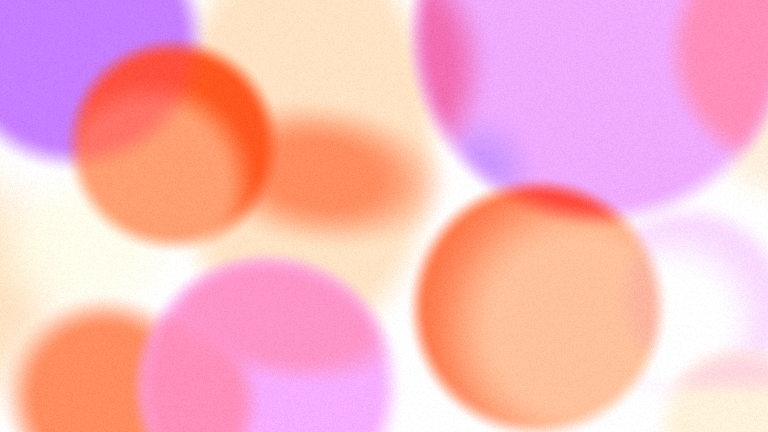
Reproduce this background procedurally as a Shadertoy shader.

```glsl
// Soft translucent discs in orange, pink, lilac and cream drift over white.
// Each is a blurred ellipse mask; overlaps are tinted by multiplying masks,
// and a fine hash grain covers the whole.

// Blurred ellipse: 1 inside, 0 outside, with an edge of half-width blur.
float disc(vec2 p, vec2 center, vec2 radii, float blur) {
    float d = (length((p - center) / radii) - 1.0) * min(radii.x, radii.y);
    return 1.0 - smoothstep(-blur, blur, d);
}

float disc(vec2 p, vec2 center, float radius, float blur) {
    return disc(p, center, vec2(radius), blur);
}

vec2 rotate(vec2 v, float angle) {
    float c = cos(angle), s = sin(angle);
    return vec2(c * v.x - s * v.y, s * v.x + c * v.y);
}

float hash(vec2 cell) {
    vec3 h = fract(vec3(cell.xyx) * 0.1031);
    h += dot(h, h.yzx + 33.33);
    return fract((h.x + h.y) * h.z);
}

void paint(inout vec3 color, vec3 tint, float mask) {
    color = mix(color, tint, mask);
}

void mainImage(out vec4 fragColor, in vec2 fragCoord) {
    // The canvas is 4.32 units high.
    vec2 p = fragCoord / iResolution.y * 4.32;
    vec3 peach = vec3(1.0, 0.89, 0.77);
    vec3 orange = vec3(1.0, 0.55, 0.37);
    vec3 pink = vec3(1.0, 0.56, 0.73);
    vec3 lilac = vec3(0.94, 0.67, 1.0);
    vec3 color = vec3(1.0);

    // Cream haze at the left, centre and right
    paint(color, peach, disc(p, vec2(-0.25, 1.4), vec2(0.75, 1.0), 0.4));
    paint(color, vec3(1.0, 0.99, 0.91), 0.8 * disc(p, vec2(0.85, 1.85), vec2(0.75, 0.6), 0.3));
    paint(color, peach, disc(p, vec2(3.05, 2.92), vec2(1.28, 2.0), 0.2));
    paint(color, peach, 0.6 * disc(p, vec2(7.95, 3.4), 1.0, 0.25));

    // Pale lilac crescent and cream disc at the lower right
    float crescent = disc(p, vec2(6.9, 1.27), 0.92, 0.15)
                   * (1.0 - disc(p, vec2(6.72, 1.08), 0.75, 0.3));
    paint(color, vec3(0.98, 0.85, 1.0), crescent);
    float creamDisc = disc(p, vec2(7.4, 0.02), 0.75, 0.16);
    paint(color, vec3(1.0, 0.95, 0.86), creamDisc);
    paint(color, vec3(1.0, 0.84, 0.88), creamDisc * smoothstep(0.3, 0.6, p.y));

    // Orange blobs
    vec2 tilted = rotate(p - vec2(3.2, 2.58), 0.14);
    paint(color, orange, disc(tilted, vec2(0.0), vec2(0.95, 0.53), 0.25));
    paint(color, orange, disc(p, vec2(1.05, 0.35), 0.87, 0.2));

    // Lower lilac disc, pink where it crosses its neighbours
    float lowerDisc = disc(p, vec2(2.67, 0.45), 1.24, 0.15);
    paint(color, vec3(0.97, 0.68, 1.0), lowerDisc);
    paint(color, pink, lowerDisc * disc(p, vec2(1.6, 0.3), 0.9, 0.16));
    tilted = rotate(p - vec2(2.8, 1.22), 0.2);
    paint(color, vec3(1.0, 0.58, 0.78), lowerDisc * disc(tilted, vec2(0.0), vec2(1.12, 0.6), 0.16));

    // Violet disc at the upper left
    float violetDisc = disc(p, vec2(0.75, 3.92), 1.2, 0.16);
    paint(color, vec3(0.78, 0.49, 1.0), violetDisc);

    // Large lilac disc with pink sides and a violet lower rim
    float largeDisc = disc(p, vec2(6.0, 3.97), 1.82, 0.15);
    paint(color, lilac, largeDisc);
    paint(color, vec3(0.79, 0.58, 1.0), largeDisc * disc(p, vec2(4.8, 2.62), 0.35, 0.3));
    paint(color, vec3(0.95, 0.43, 0.7), largeDisc * disc(p, vec2(3.5, 3.65), 1.22, 0.25));
    paint(color, pink, largeDisc * disc(p, vec2(7.92, 3.82), 1.15, 0.18));

    // Left ball: hot rim, lighter core, red where it crosses the violet
    vec3 ball = vec3(1.0, 0.34, 0.12);
    paint(ball, vec3(1.0, 0.62, 0.44), disc(p, vec2(1.5, 2.47), 0.92, 0.2));
    paint(ball, vec3(1.0, 0.28, 0.36), 0.5 * violetDisc);
    paint(color, ball, disc(p, vec2(1.73, 2.87), 0.99, 0.12));

    // Right ball: orange shoulder, peach core, red cap, rosy side
    ball = vec3(1.0, 0.47, 0.29);
    paint(ball, vec3(1.0, 0.76, 0.61), disc(p, vec2(5.8, 1.05), 1.22, 0.42));
    paint(ball, vec3(0.97, 0.66, 0.64), 0.5 * disc(p, vec2(7.0, 1.35), 0.75, 0.15));
    paint(ball, vec3(1.0, 0.29, 0.24), largeDisc);
    paint(color, ball, disc(p, vec2(5.38, 1.24), 1.22, 0.11));

    // Fine grain
    color += 0.04 * (hash(floor(p * 100.0)) - 0.5);
    fragColor = vec4(clamp(color, 0.0, 1.0), 1.0);
}
```
